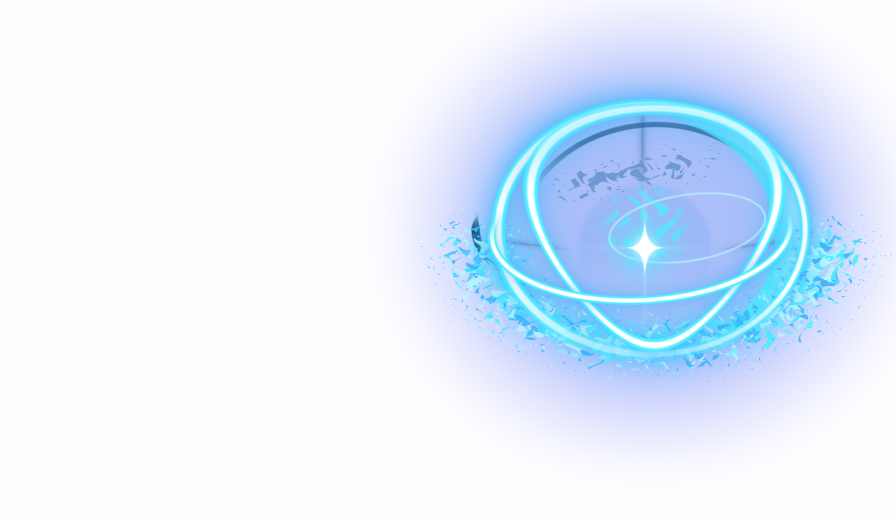
Reproduce this background procedurally as a Shadertoy shader.

```glsl
const vec3 PAPER = vec3(0.995, 0.995, 1.0);
const vec3 LAVENDER = vec3(0.745, 0.77, 0.99);
const vec3 INNER_BLUE = vec3(0.65, 0.74, 0.97);
const vec3 AZURE = vec3(0.24, 0.70, 0.98);
const vec3 CYAN = vec3(0.30, 0.93, 1.0);
const vec3 ICE = vec3(0.73, 0.97, 1.0);
const vec3 NAVY = vec3(0.06, 0.27, 0.46);
const vec2 ORB = vec2(1.242, 0.562);
const vec2 ORB_RADII = vec2(0.293, 0.238);
const vec2 STAR = vec2(1.229, 0.527);
const vec2 SPLASH = vec2(1.244, 0.535);
const vec2 SPLASH_RADII = vec2(0.345, 0.205);
const float FLAKE_SIZE = 0.020;

vec2 hash2(vec2 c) {
    vec3 h = fract(c.xyx * vec3(0.1031, 0.1030, 0.0973));
    h += dot(h, h.yzx + 33.33);
    return fract((h.xx + h.yz) * h.zy);
}

// Approximate signed distance to an ellipse; egg widens its top
float ringDist(vec2 p, vec2 centre, vec2 radii, float tilt, float egg) {
    float c = cos(tilt), s = sin(tilt);
    vec2 q = mat2(c, -s, s, c) * (p - centre);
    q.x /= max(1.0 + egg * q.y / radii.y, 0.3);
    float k = length(q / radii);
    return (k - 1.0) * k / max(length(q / (radii * radii)), 0.001);
}

float stroke(float d, float halfWidth) {
    float aa = 1.0 / iResolution.y;
    return 1.0 - smoothstep(halfWidth - aa, halfWidth + aa, abs(d));
}

// White-hot line in a cyan ribbon with a soft halo
vec3 ribbon(vec3 col, float d, float width, float strength) {
    col = mix(col, AZURE, 0.65 * strength * exp(-abs(d) / (width * 1.8)));
    col = mix(col, CYAN, strength * stroke(d, width));
    float core = 1.0 - smoothstep(width * 0.25, width * 0.75, abs(d));
    return mix(col, vec3(1.0), core * strength);
}

// Cellular shards: x is coverage, y is a random shade
vec2 flakes(vec2 p, float size, float density) {
    vec2 g = p / size;
    g += 0.35 * sin(g.yx * 2.3 + 1.7 * sin(g * 1.1));
    vec2 cell = floor(g), result = vec2(0.0);
    float aa = 1.0 / (iResolution.y * size);
    for (int j = -1; j <= 1; j++)
    for (int i = -1; i <= 1; i++) {
        vec2 id = cell + vec2(i, j);
        vec2 rnd = hash2(id);
        vec2 q = g - id - 0.2 - 0.6 * rnd;
        float a = 6.283 * rnd.y;
        q = mat2(cos(a), -sin(a), sin(a), cos(a)) * q;
        float d = abs(q.x) * 0.65 + abs(q.y + 0.4 * q.x * q.x) * 1.2;
        float r = 0.65 * density * hash2(id + 17.0).x;
        float cover = 1.0 - smoothstep(r - aa, r + aa, d);
        cover *= step(0.04, density);
        if (cover > result.x) result = vec2(cover, rnd.x);
    }
    return result;
}

void mainImage(out vec4 fragColor, in vec2 fragCoord) {
    vec2 p = fragCoord / iResolution.y;
    p.x += 0.5 * (1.7067 - iResolution.x / iResolution.y);
    vec2 o = p - ORB;

    // Soft backdrop and tinted orb
    float glow = 1.0 - smoothstep(0.22, 0.57, length(o * vec2(1.0, 1.1)));
    vec3 col = mix(PAPER, LAVENDER, glow);
    float outer = ringDist(p, ORB, ORB_RADII, 0.0, 0.0);
    col = mix(col, INNER_BLUE, 0.75 * (1.0 - smoothstep(-0.05, 0.015, outer)));
    col = mix(col, AZURE, 0.45 * exp(-abs(outer) / 0.028));

    // Inner dome and faint spokes
    vec2 s = p - STAR;
    float dome = length(s / vec2(0.132, 0.125)) - 1.0;
    float upper = smoothstep(-0.08, 0.02, s.y);
    col = mix(col, vec3(0.52, 0.68, 0.95), upper * 0.4 * (1.0 - smoothstep(-0.1, 0.03, dome)));
    float spoke = exp(-abs(s.x + 0.004) / 0.005) * smoothstep(0.09, 0.19, s.y);
    spoke += exp(-abs(s.y + 0.02 - 0.12 * abs(s.x)) / 0.004) * smoothstep(0.12, 0.23, abs(s.x));
    col = mix(col, NAVY, 0.4 * spoke * (1.0 - smoothstep(-0.03, 0.0, outer)));
    float curls = sin(s.x * 95.0 + 2.0 * sin(s.y * 70.0)) * sin(s.y * 80.0 + 2.0 * sin(s.x * 55.0));
    float curlZone = upper * (1.0 - smoothstep(0.05, 0.1, length(s - vec2(0.0, 0.035))));
    col = mix(col, CYAN, 0.7 * curlZone * smoothstep(0.25, 0.6, curls));

    // Distant shards across the back
    float back = exp(-pow((s.y - 0.145 - 0.18 * s.x) / 0.025, 2.0));
    back *= 1.0 - smoothstep(0.09, 0.18, abs(s.x + 0.02));
    vec2 far = flakes(p * vec2(0.65, 1.0), 0.014, 1.2 * back);
    col = mix(col, vec3(0.36, 0.55, 0.78), 0.75 * far.x);

    // Dark blades behind the ribbons
    float blade = ringDist(p, vec2(1.222, 0.565), vec2(0.316, 0.16), 0.0, 0.0);
    float bladeZone = smoothstep(0.46, 0.53, p.y) * (1.0 - smoothstep(0.56, 0.60, p.y));
    col = mix(col, NAVY, stroke(blade, 0.008 * bladeZone) * step(p.x, 1.0) * bladeZone);
    float topBlade = ringDist(p, ORB - vec2(0.0, 0.015), vec2(0.255, 0.215), 0.1, 0.0);
    float topZone = smoothstep(0.05, 0.18, o.y);
    col = mix(col, NAVY, 0.65 * topZone * stroke(topBlade, 0.005));

    // Broad crescent on the right
    float inside = ringDist(p, ORB - vec2(0.04, 0.012), vec2(0.276, 0.232), 0.0, 0.0);
    float crescent = smoothstep(-0.003, 0.003, inside) * (1.0 - smoothstep(-0.003, 0.003, outer));
    crescent *= smoothstep(0.0, 0.12, o.x);
    col = mix(col, mix(CYAN, ICE, smoothstep(0.0, 0.05, inside)), 0.85 * crescent);

    // Splash: wash below, then two layers of shards
    vec2 w = (p - SPLASH) / SPLASH_RADII;
    float rim = length(w);
    float low = 1.0 - smoothstep(-0.15, 0.4, w.y);
    float band = exp(-pow((rim - 0.96) / 0.2, 2.0)) * low;
    col = mix(col, CYAN, 0.55 * band * (1.0 - smoothstep(0.8, 1.08, rim)));
    for (int i = 0; i < 2; i++) {
        float size = FLAKE_SIZE * (1.0 - 0.4 * float(i));
        vec2 f = flakes(p * vec2(0.8, 1.0) + 3.7 * float(i), size, 1.25 * band);
        vec3 tint = mix(mix(AZURE, CYAN, smoothstep(0.1, 0.4, f.y)), ICE, smoothstep(0.5, 0.8, f.y));
        col = mix(col, tint, 0.9 * f.x);
    }

    // Crossing light ribbons
    float taper = 0.009 + 0.004 * smoothstep(-0.2, 0.2, -o.x);
    col = ribbon(col, outer, taper, 0.5 + 0.5 * smoothstep(-0.24, -0.08, o.y));
    float egg = ringDist(p, vec2(1.247, 0.567), vec2(0.222, 0.226), 0.0, 0.38);
    col = ribbon(col, egg, 0.012, 1.0 - 0.35 * topZone);
    float sash = ringDist(p, vec2(1.222, 0.56), vec2(0.285, 0.133), 0.05, 0.0);
    col = ribbon(col, sash, 0.008, 1.0 - smoothstep(-0.04, 0.04, o.y));
    float thin = ringDist(p, vec2(1.31, 0.565), vec2(0.15, 0.063), 0.15, 0.0);
    col = mix(col, ICE, 0.65 * stroke(thin, 0.002));

    // Central star
    float cross4 = sqrt(abs(s.x) / 0.043) + sqrt(abs(s.y) / 0.065);
    float rays = exp(-abs(s.x) / 0.003 - abs(s.y) / 0.07) + exp(-abs(s.y) / 0.003 - abs(s.x) / 0.045);
    col = mix(col, CYAN, 0.7 * exp(-dot(s, s) / 0.0022));
    col = mix(col, ICE, min(0.8 * rays, 1.0));
    float heart = max(1.0 - smoothstep(0.85, 1.05, cross4), exp(-dot(s, s) / 0.00035));
    fragColor = vec4(mix(col, vec3(1.0), heart), 1.0);
}
```
